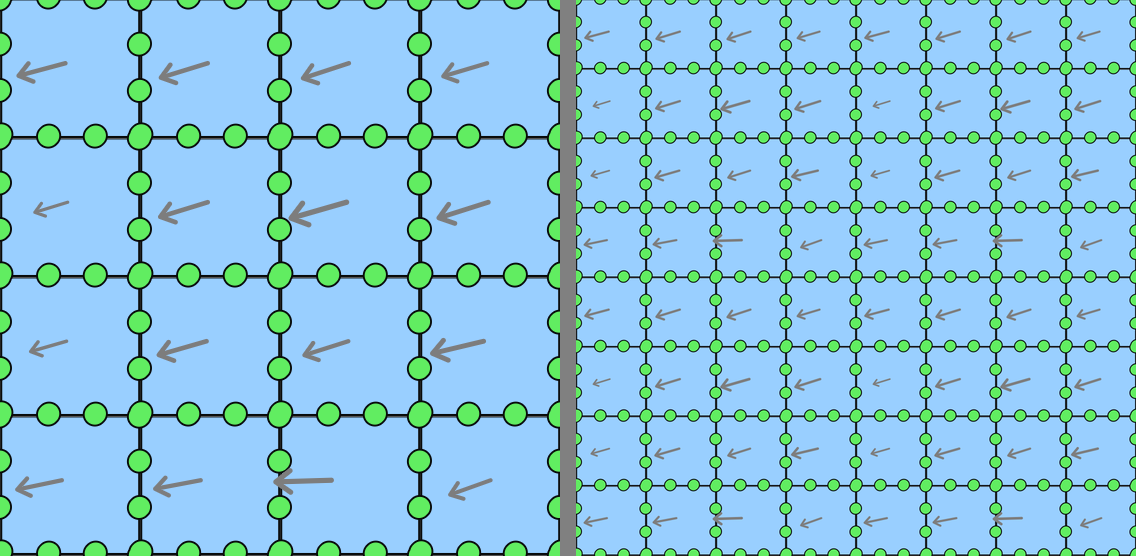
Left: one tile. Right: repeated 2 by 2.
A WebGL 1 fragment shader for this pattern:

```glsl
precision highp float;
// A four by four grid of pale blue cells, its black double rules strung with
// green outlined beads, and one grey arrow of varying size and slope per cell.
// Distances are in cell widths; every offset wraps, so the sheet tiles.
uniform vec2 u_resolution;

const float GRID = 4.0;

// Offset from the nearest copy of c, repeated every period
vec2 wrapped(vec2 p, vec2 c, float period) {
  return (fract((p - c) / period + 0.5) - 0.5) * period;
}

// Two barely shifted discs give a slightly uneven bead
float bead(vec2 p, vec2 center) {
  vec2 q = wrapped(p, center, 1.0);
  return min(length(q + 0.003), length(q - 0.003)) - 0.0865;
}

float segment(vec2 p, vec2 a, vec2 b) {
  vec2 pa = p - a, ba = b - a;
  return length(pa - ba * clamp(dot(pa, ba) / dot(ba, ba), 0.0, 1.0));
}

// Arrow from the origin pointing down and left, scaled by its reach
float arrow(vec2 p, float reach, float slope) {
  vec2 back = normalize(vec2(1.0, slope));
  vec2 q = vec2(dot(p, back), dot(p, vec2(-back.y, back.x))) / reach;
  float shaft = segment(q, vec2(0.0), vec2(-1.0, 0.0));
  float barb = segment(vec2(q.x, abs(q.y)), vec2(-1.0, 0.0), vec2(-0.74, 0.195));
  return (min(shaft, barb) - 0.047) * reach;
}

float cover(float d) {
  return clamp(0.5 - d * u_resolution.x / GRID, 0.0, 1.0);
}

void main() {
  vec2 p = gl_FragCoord.xy / u_resolution * GRID;
  vec3 color = vec3(0.60, 0.81, 1.00);
  vec3 ink = vec3(0.03, 0.04, 0.04);

  // Rules with a thin lighter core
  vec2 rule = wrapped(p, vec2(0.0016, 0.0094), 1.0);
  color = mix(color, ink, cover(abs(rule.y) - 0.0125));
  color = mix(color, vec3(0.40), cover(abs(rule.y + 0.005) - 0.003));
  color = mix(color, ink, cover(abs(rule.x) - 0.0145));
  color = mix(color, vec3(0.25), cover(abs(rule.x) - 0.002));

  // Merged pair at each crossing, then two beads along each side
  float beads = min(bead(p, vec2(-0.004, 0.006)), bead(p, vec2(0.006, 0.030)));
  for (int k = 1; k < 3; k++) {
    float along = float(k) / 3.0;
    beads = min(beads, bead(p, vec2(along + 0.014, 0.021)));
    beads = min(beads, bead(p, vec2(-0.004, along + 0.016)));
  }
  color = mix(color, ink, cover(beads));
  color = mix(color, vec3(0.38, 0.93, 0.38), cover(beads + 0.0135));

  // Arrow length and steepness per cell, bottom row first
  mat4 reach = mat4(
    0.325, 0.330, 0.396, 0.307,
    0.266, 0.354, 0.328, 0.375,
    0.245, 0.354, 0.411, 0.370,
    0.345, 0.349, 0.344, 0.326);
  mat4 slope = mat4(
    0.21, 0.19, 0.03, 0.36,
    0.29, 0.29, 0.32, 0.24,
    0.31, 0.31, 0.29, 0.32,
    0.27, 0.31, 0.33, 0.30);
  float arrows = 1.0;
  for (int row = 0; row < 4; row++) {
    for (int col = 0; col < 4; col++) {
      float steep = slope[row][col];
      vec2 tail = vec2(float(col) + 0.354 + 0.417 * steep, float(row) + 0.545);
      arrows = min(arrows, arrow(wrapped(p, tail, GRID), reach[row][col], steep));
    }
  }
  color = mix(color, vec3(0.49), cover(arrows));

  gl_FragColor = vec4(color, 1.0);
}
```
